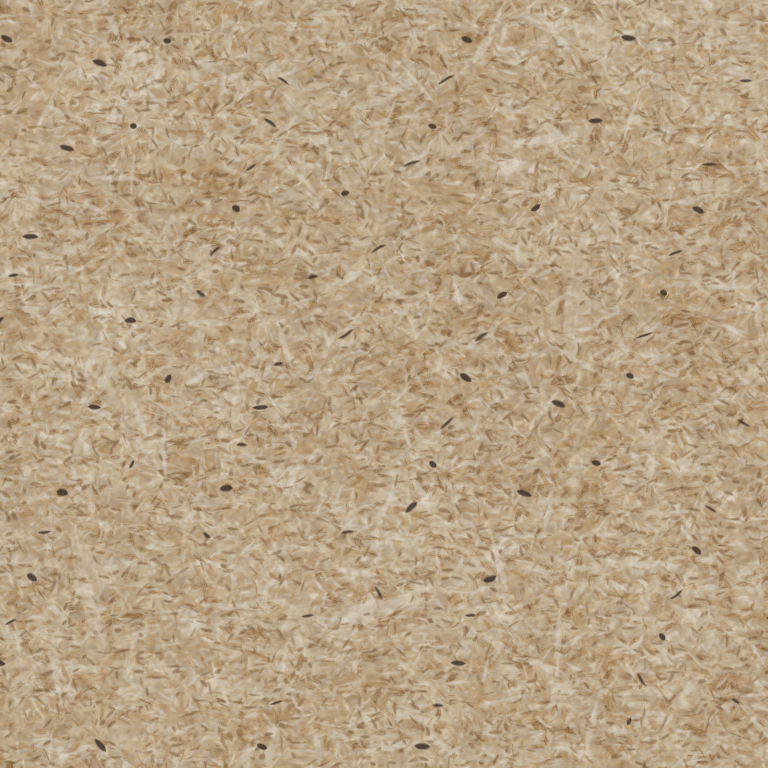
A WebGL 1 fragment shader for this texture:

```glsl
precision highp float;
// Particle board: pressed wood chips, splinters and fine flecks in sandy tones.
// Layers of jittered, tapered chips are strewn over a grid, coarse to fine,
// then a few pale splinters, fine grain and rare bark specks are added.

uniform vec2 u_resolution;

#define CONTRAST 1.4      // spread of the tones about the mean
#define SOFTNESS 0.0011   // half width of chip edges, in canvas units
#define WARP 0.005        // bending of the chip outlines
#define GRAIN 0.075       // strength of the finest mottling
#define GRAIN_CELLS 210.0 // fineness of the mottling
#define PATCHES 0.035     // strength of broad light and dark patches
#define SPECK_SHARE 0.003 // share of cells holding a bark speck

const vec3 MEAN  = vec3(0.742, 0.661, 0.553);
const vec3 UMBER = vec3(0.56, 0.45, 0.33);
const vec3 TAN   = vec3(0.67, 0.55, 0.40);
const vec3 HONEY = vec3(0.73, 0.63, 0.49);
const vec3 BEIGE = vec3(0.71, 0.63, 0.53);
const vec3 SAND  = vec3(0.76, 0.69, 0.58);
const vec3 PALE  = vec3(0.80, 0.75, 0.68);
const vec3 BARK  = vec3(0.24, 0.19, 0.16);

float hash(vec2 p) {
  return fract(sin(dot(p, vec2(127.1, 311.7))) * 43758.5453);
}

float noise(vec2 p) {
  vec2 i = floor(p);
  vec2 f = fract(p);
  f = f * f * (3.0 - 2.0 * f);
  float low = mix(hash(i), hash(i + vec2(1.0, 0.0)), f.x);
  float high = mix(hash(i + vec2(0.0, 1.0)), hash(i + 1.0), f.x);
  return mix(low, high, f.y);
}

// Wood colours from dark (0) to pale (1); negative tones are bark.
vec3 woodTone(float t) {
  vec3 c = mix(UMBER, TAN, smoothstep(0.0, 0.12, t));
  c = mix(c, HONEY, smoothstep(0.10, 0.28, t));
  c = mix(c, BEIGE, smoothstep(0.32, 0.48, t));
  c = mix(c, SAND, smoothstep(0.46, 0.66, t));
  c = mix(c, PALE, smoothstep(0.72, 0.95, t));
  return mix(c, BARK, step(t, -0.5));
}

// Paints one layer of chips: width and share of cells, range of tones.
vec3 strew(vec3 col, vec2 uv, float cells, float width, float share,
           vec2 tones, float opacity) {
  vec2 p = uv * cells;
  vec2 home = floor(p);
  float soft = (SOFTNESS + 0.5 / u_resolution.y) * cells;
  for (int j = -1; j <= 1; j++) {
    for (int i = -1; i <= 1; i++) {
      vec2 cell = home + vec2(float(i), float(j));
      vec2 seed = cell + cells * 1.37;
      if (hash(seed) > share) continue;
      vec2 jitter = vec2(hash(seed + 17.3), hash(seed + 41.9));
      vec2 q = p - cell - 0.15 - 0.7 * jitter;

      // Angles lean towards the horizontal.
      float lean = 2.0 * hash(seed + 73.1) - 1.0;
      float angle = 1.57 * lean * sqrt(abs(lean));
      float c = cos(angle);
      float s = sin(angle);
      q = vec2(c * q.x + s * q.y, c * q.y - s * q.x);

      // Tapered outline with streaks along the chip.
      float halfLength = mix(0.45, 1.0, hash(seed + 97.7));
      float halfWidth = width * mix(0.5, 1.3, hash(seed + 123.4));
      float taper = 1.0 - pow(abs(q.x) / halfLength, 3.0);
      float mask = 1.0 - smoothstep(-soft, soft, abs(q.y) - halfWidth * taper);
      float streak = noise(vec2(q.x * 3.0, q.y * 24.0) + seed) - 0.5;
      float tone = mix(tones.x, tones.y, hash(seed + 151.6)) + 0.22 * streak;
      col = mix(col, woodTone(tone), mask * opacity);
    }
  }
  return col;
}

void main() {
  vec2 uv = gl_FragCoord.xy / u_resolution.y;
  vec2 bend = vec2(noise(uv * 55.0), noise(uv * 55.0 + 31.7)) - 0.5;
  vec2 p = uv + WARP * bend;

  // Packed body of the board, coarse to fine.
  vec3 col = woodTone(0.2 + 0.6 * noise(p * vec2(30.0, 60.0)));
  col = strew(col, p, 22.0, 0.24, 0.8, vec2(0.1, 1.0), 0.65);
  col = strew(col, p, 46.0, 0.22, 0.9, vec2(0.0, 1.0), 0.60);
  col = strew(col, p, 78.0, 0.23, 0.9, vec2(0.0, 1.0), 0.60);
  col = strew(col, p, 122.0, 0.24, 0.8, vec2(0.0, 1.0), 0.60);

  // Larger flakes and slim pale splinters, partly buried by dark flecks.
  col = strew(col, p, 11.0, 0.15, 0.28, vec2(0.15, 1.0), 0.45);
  col = strew(col, p, 25.0, 0.10, 0.32, vec2(0.55, 1.1), 0.60);
  col = strew(col, p, 58.0, 0.11, 0.30, vec2(0.65, 1.1), 0.65);
  col = strew(col, p, 108.0, 0.20, 0.35, vec2(-0.1, 0.4), 0.60);

  // Contrast, broad patches and fine mottling.
  col = MEAN + (col - MEAN) * CONTRAST;
  float patchTone = noise(uv * 7.0) + 0.5 * noise(uv * 17.0 + 5.2) - 0.75;
  col += PATCHES * patchTone * vec3(0.8, 1.0, 1.2);
  float grain = noise(p * GRAIN_CELLS) + noise(p.yx * GRAIN_CELLS * 0.6) - 1.0;
  col += GRAIN * grain * vec3(0.9, 1.0, 1.05);

  col = strew(col, p, 90.0, 0.26, SPECK_SHARE, vec2(-1.0), 0.85);
  gl_FragColor = vec4(clamp(col, 0.0, 1.0), 1.0);
}
```
